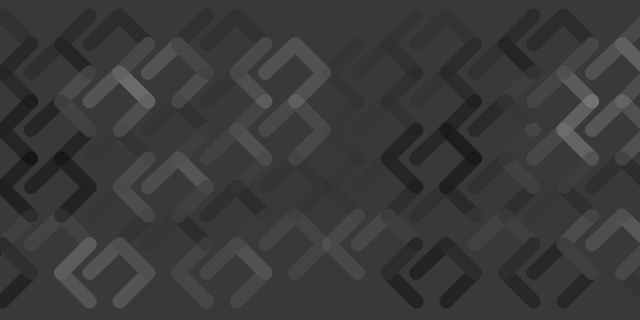
A Shadertoy shader for this pattern:

```glsl
// Staggered columns of translucent, round-ended bracket shapes on charcoal.
// Each shape is a folded segment plus one inner arm; a hash picks its tone,
// and neighbouring shapes blend where their arms and joints overlap.

#define BACKGROUND vec3(0.224, 0.224, 0.231)
#define COLUMNS 12
#define COLUMN_STEP 0.183
#define FIRST_COLUMN -0.039
#define SEAM_COLUMN 6
#define SEAM_GAP 0.106
#define FIRST_ROW 0.138
#define ARM 0.0893
#define INNER 0.047
#define STROKE_RADIUS 0.0221
#define LIGHT_SHARE 0.3
#define SEED 3.0

float hash(vec2 p) {
    return fract(sin(dot(p + SEED, vec2(12.9898, 78.233))) * 43758.5453);
}

float segmentDistance(vec2 p, vec2 a, vec2 b) {
    vec2 ab = b - a;
    float t = clamp(dot(p - a, ab) / dot(ab, ab), 0.0, 1.0);
    return length(p - a - ab * t);
}

// Two facing chevrons, with an inner arm joined to the top of the right one
float bracketDistance(vec2 p) {
    float chevrons = segmentDistance(abs(p), vec2(INNER, ARM), vec2(INNER + ARM, 0.0));
    float innerArm = segmentDistance(p, vec2(-INNER, 0.0), vec2(INNER, ARM));
    return min(chevrons, innerArm) - STROKE_RADIUS;
}

// Lay a thin veil of white or black over the colour below
vec3 applyTone(vec3 below, vec2 cell, float coverage) {
    float strength = hash(cell + 31.7);
    bool isLight = hash(cell) < LIGHT_SHARE;
    float opacity = isLight ? mix(0.04, 0.15, strength)
                            : mix(0.03, 0.42, strength * strength);
    return mix(below, vec3(isLight ? 1.0 : 0.0), opacity * coverage);
}

void mainImage(out vec4 fragColor, in vec2 fragCoord) {
    vec2 uv = fragCoord / iResolution.y;
    float pixel = 1.0 / iResolution.y;
    vec3 color = BACKGROUND;

    for (int column = 0; column < COLUMNS; column++) {
        // The seam widens one gap and flips the stagger after it
        int pastSeam = column >= SEAM_COLUMN ? 1 : 0;
        int stagger = (column + pastSeam) % 2;
        float x = FIRST_COLUMN + COLUMN_STEP * float(column) + SEAM_GAP * float(pastSeam);

        for (int row = 0; row < 5 - stagger; row++) {
            float y = 1.0 - FIRST_ROW - ARM * float(2 * row + stagger);
            float d = bracketDistance(uv - vec2(x, y));
            float coverage = 1.0 - smoothstep(-0.7 * pixel, 0.7 * pixel, d);
            color = applyTone(color, vec2(column, row), coverage);
        }
    }
    fragColor = vec4(color, 1.0);
}
```
